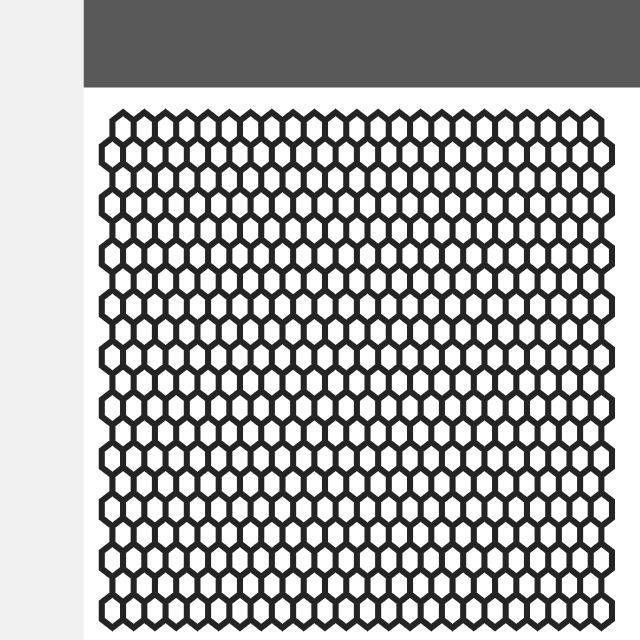
This pattern is drawn by a Shadertoy shader. Its source:

```glsl
// A mesh of tall hexagon rings on a white page, with a pale side strip and
// a grey header band. Rows alternate between COLS and COLS - 1 cells; each
// ring is the thickened outline of a hexagon distance, joined by min().

#define COLS 24.0                     // cells in the wider rows
#define ROWS 20.0                     // rows, counted from the bottom
#define PITCH vec2(25.51, 30.42)      // cell spacing, in units of 1/768 canvas
#define FIRST_CELL vec2(134.9, 35.0)  // centre of the lower left cell
#define SLOPE 0.77                    // steepness of the slanted sides
#define HALF_LINE 3.65                // half the line width
#define STRIP_RIGHT 100.5             // right edge of the side strip
#define HEADER_BOTTOM 663.0           // lower edge of the header band
#define INK vec3(0.143)
#define HEADER vec3(0.349)
#define STRIP vec3(0.945)

const float CANVAS = 768.0;

// Mitred distance to a pointy-topped hexagon that tiles at PITCH.
float hexagon(vec2 p) {
    p = abs(p);
    float halfWidth = 0.5 * PITCH.x;
    float halfHeight = 0.5 * (PITCH.y + SLOPE * halfWidth);
    float slanted = (p.y + SLOPE * p.x - halfHeight) / sqrt(1.0 + SLOPE * SLOPE);
    return max(p.x - halfWidth, slanted);
}

// Distance to the nearest ring, limited to the cells that exist.
float mesh(vec2 p) {
    p -= FIRST_CELL;
    float nearestRow = round(p.y / PITCH.y);
    float d = CANVAS;
    for (int i = -1; i <= 1; i++) {
        float row = clamp(nearestRow + float(i), 0.0, ROWS - 1.0);
        float odd = mod(row, 2.0);
        float shift = 0.5 * odd;
        float col = clamp(round(p.x / PITCH.x - shift), 0.0, COLS - 1.0 - odd);
        vec2 centre = vec2(col + shift, row) * PITCH;
        d = min(d, abs(hexagon(p - centre)) - HALF_LINE);
    }
    return d;
}

// Coverage of the region where d is negative, smoothed over one pixel.
float coverage(float d, float pixel) {
    return clamp(0.5 - d / pixel, 0.0, 1.0);
}

void mainImage(out vec4 fragColor, in vec2 fragCoord) {
    float pixel = CANVAS / iResolution.y;
    vec2 p = fragCoord * pixel;

    // Page layout
    vec3 color = vec3(1.0);
    color = mix(color, HEADER, coverage(HEADER_BOTTOM - p.y, pixel));
    color = mix(color, STRIP, coverage(p.x - STRIP_RIGHT, pixel));

    // Hexagon mesh
    color = mix(color, INK, coverage(mesh(p), pixel));

    fragColor = vec4(color, 1.0);
}
```
